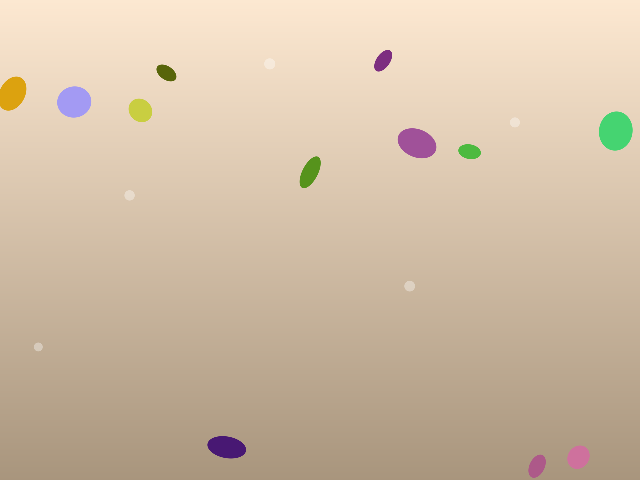
Reproduce this background procedurally as a WebGL 1 fragment shader.

```glsl
precision highp float;
uniform vec2 u_resolution;

vec3 hash3(float n) {
  return fract(sin(n * vec3(12.99, 78.23, 39.43) + vec3(1.3, 4.1, 2.7)) * 4375.85);
}

// Approximate signed distance to a rotated ellipse
float ellipseDistance(vec2 p, vec2 radii, float angle) {
  float c = cos(angle), s = sin(angle);
  vec2 q = vec2(c * p.x + s * p.y, c * p.y - s * p.x) / radii;
  float k = max(length(q), 0.01);
  return k * (k - 1.0) / max(length(q / radii), 1e-4);
}

// Narrow antialiasing keeps the paper edges crisp
float coverage(float dist) {
  float halfWidth = 0.3 / u_resolution.y;
  return 1.0 - smoothstep(-halfWidth, halfWidth, dist);
}

vec3 confettiColor(float hue, float saturation, float lightness) {
  vec3 pure = 0.5 + 0.5 * cos(6.2832 * (hue - vec3(0.0, 0.33, 0.67)));
  return mix(vec3(0.92), pure, saturation) * mix(0.42, 1.06, lightness);
}

void main() {
  vec2 p = gl_FragCoord.xy / u_resolution.y;
  float aspect = u_resolution.x / u_resolution.y;

  // Vertical backdrop gradient
  vec3 color = mix(vec3(0.66, 0.585, 0.49), vec3(0.99, 0.91, 0.82), p.y);

  // Pale translucent dots
  for (int i = 0; i < 5; i++) {
    float id = float(i);
    vec3 rnd = hash3(id + 61.0);
    vec2 center = vec2(
      aspect * fract(0.4 + id * 0.41 + 0.05 * (rnd.x - 0.5)),
      0.89 - 0.155 * id - 0.05 * (rnd.y - 0.5));
    float radius = mix(0.004, 0.0125, rnd.z);
    color = mix(color, vec3(1.0), 0.36 * coverage(length(p - center) - radius));
  }

  // Confetti ellipses: a high band, with every fourth piece fallen to the floor
  for (int i = 0; i < 12; i++) {
    float id = float(i);
    vec3 place = hash3(id + 7.0);
    vec3 form = hash3(id + 31.0);
    float fallen = step(2.5, mod(id, 4.0));
    float drop = fract(id * 0.414 + 0.3);
    float depth = mix(0.12 + 0.25 * drop, 0.92 + 0.06 * drop, fallen);
    vec2 center = vec2(aspect * fract(0.03 + id * 0.618 + 0.04 * (place.x - 0.5)), 1.0 - depth);

    // Yellow-greens alternate with violet-pinks; dark pieces are richer and slimmer
    float hueStep = fract(id * 0.618);
    float hue = mix(0.12 + 0.28 * hueStep, 0.65 + 0.32 * hueStep, mod(id, 2.0));
    float lightness = fract(0.9 - id * 0.4 + 1e-3);
    float saturation = mix(0.2, 1.0, max(fract(0.95 + id * 0.47), 0.9 - lightness));

    float longRadius = mix(0.023, 0.042, form.x);
    vec2 radii = longRadius * vec2(1.0, mix(0.3, 1.0, 0.5 * (form.y + lightness)));
    float dist = ellipseDistance(p - center, radii, 3.1416 * place.z);
    color = mix(color, confettiColor(hue, saturation, lightness), coverage(dist));
  }

  gl_FragColor = vec4(color, 1.0);
}
```
